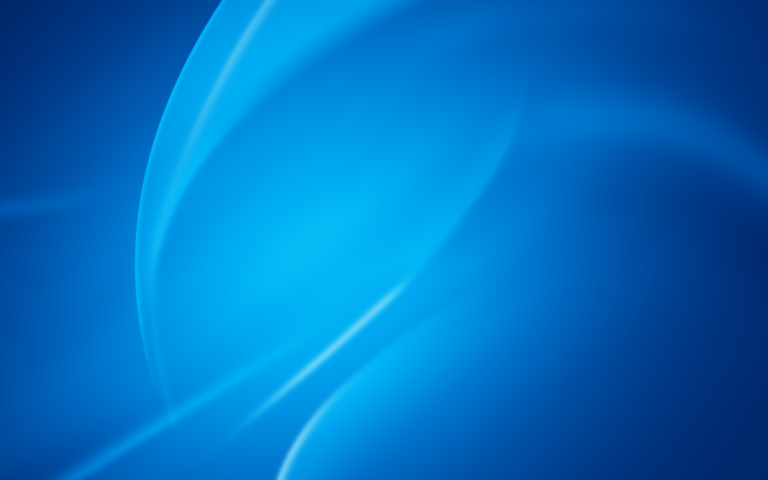
A Shadertoy shader for this background:

```glsl
// Blue abstract backdrop: a tilted oval glow crossed by curved veils of light.
// Each veil follows a cubic x(y), shaded by signed distance to that curve;
// one light level is summed and then turned into a blue tone.

const vec2  GLOW_CENTER = vec2(0.66, 0.46);
const vec2  GLOW_AXIS   = vec2(0.8, 0.6);
const vec2  GLOW_RADII  = vec2(0.66, 0.52);
const float AMBIENT     = 0.135;
const float GLOW_GAIN   = 0.59;
const vec3  HIGHLIGHT   = vec3(0.50, 0.84, 0.96);

// Cubic coefficients, lowest power first, in t = y - anchor.
const vec4 RIM    = vec4(0.281, 0.0, 0.60, 0.0);
const vec4 INNER  = vec4(0.300, 0.04, 0.43, 0.90);
const vec4 GLINT  = vec4(0.302, 0.15, 0.42, 0.0);
const vec4 TAIL   = vec4(0.318, 0.0, 0.65, 0.0);
const vec4 SWEEP  = vec4(0.823, 1.05, -0.55, -0.90);
const vec4 HOOK   = vec4(0.583, 0.35, 1.70, 0.0);
const vec4 LOWER  = vec4(0.150, 1.62, 0.0, 0.0);

// Approximate signed distance, positive to the right of the curve.
float curveDistance(vec2 p, float anchor, vec4 k) {
    float t = p.y - anchor;
    float x = k.x + t * (k.y + t * (k.z + t * k.w));
    float slope = k.y + t * (2.0 * k.z + 3.0 * t * k.w);
    return (p.x - x) / sqrt(1.0 + slope * slope);
}

// Bell profile with separate widths on the left and right.
float ribbon(float d, float leftWidth, float rightWidth) {
    float q = d / (d < 0.0 ? leftWidth : rightWidth);
    return exp(-q * q);
}

// Fades in from a to b and out from c to d.
float span(float v, float a, float b, float c, float d) {
    return smoothstep(a, b, v) * (1.0 - smoothstep(c, d, v));
}

vec3 blueTone(float level) {
    float g = clamp(level, 0.0, 0.9);
    return vec3(max(0.0, g - 0.69) * 0.7, g, min(1.0, 0.15 + g * (1.92 - 1.1 * g)));
}

void mainImage(out vec4 fragColor, in vec2 fragCoord) {
    vec2 p = fragCoord / iResolution.y;
    p.x *= 1.6 * iResolution.y / iResolution.x;
    float pixel = 1.0 / iResolution.y;

    // Tilted central glow with faint diagonal folds
    vec2 q = p - GLOW_CENTER;
    vec2 axes = vec2(dot(q, GLOW_AXIS), dot(q, vec2(-GLOW_AXIS.y, GLOW_AXIS.x)));
    vec2 oval = axes / GLOW_RADII;
    float glow = exp(-dot(oval, oval));
    float level = AMBIENT + GLOW_GAIN * glow;
    float folds = sin(axes.y * 27.0 + axes.x * 2.0) + 0.6 * sin(axes.y * 49.0 - axes.x * 4.0);
    level += 0.009 * folds * glow;

    // Crescent between the rim and the inner curve
    float rim = curveDistance(p, 0.45, RIM);
    float inner = curveDistance(p, 0.30, INNER);
    float inside = smoothstep(-pixel, pixel, rim);
    float rimFade = smoothstep(0.14, 0.40, p.y);
    float crescent = inside * (1.0 - smoothstep(-0.045, 0.035, inner));
    level += crescent * rimFade * mix(0.05, 0.25, smoothstep(0.45, 0.95, p.y));
    level -= 0.03 * (1.0 - inside) * rimFade;
    level += 0.10 * ribbon(rim - 0.002, 0.002, 0.006) * rimFade;
    level += 0.11 * ribbon(inner, 0.028, 0.010) * span(p.y, 0.30, 0.52, 0.62, 0.90);
    float tail = curveDistance(p, 0.38, TAIL);
    level += 0.04 * ribbon(tail, 0.006, 0.012) * span(p.y, 0.05, 0.2, 0.4, 0.55);

    // Long S-shaped sweep, with a dark crease on its right
    float sweep = curveDistance(p, 0.392, SWEEP);
    level += 0.07 * ribbon(sweep, 0.013, 0.010) * span(p.y, 0.02, 0.17, 0.38, 0.58);
    level += 0.06 * ribbon(sweep + 0.014, 0.045, 0.010) * span(p.y, 0.38, 0.50, 0.62, 0.88);
    level -= 0.04 * ribbon(sweep - 0.008, 0.012, 0.07) * span(p.y, 0.42, 0.52, 0.62, 0.85);

    // Lower streak and the hooked veil beside it
    float lower = curveDistance(p, 0.0, LOWER);
    level += 0.13 * ribbon(lower, 0.018, 0.012) * (1.0 - smoothstep(0.08, 0.36, p.y));
    level -= 0.04 * ribbon(lower + 0.045, 0.05, 0.025) * (1.0 - smoothstep(0.05, 0.22, p.y));
    float hook = curveDistance(p, 0.0, HOOK);
    float veil = smoothstep(-0.012, 0.008, hook) * ribbon(hook, 0.05, 0.105);
    level += 0.14 * veil * (1.0 - smoothstep(0.14, 0.46, p.y));

    // Broad arch on the right with a darker hollow below
    float archTop = 0.755 - 1.1 * (p.x - 1.27) * (p.x - 1.27);
    float archFade = smoothstep(0.96, 1.25, p.x);
    float arch = p.y - archTop;
    level += 0.10 * ribbon(arch, 0.055, 0.065) * archFade;
    level -= 0.025 * ribbon(arch + 0.16, 0.10, 0.06) * archFade;

    // Dim upper arc and a faint wisp at the far left
    float upperArc = p.y - (0.98 - 0.55 * (p.x - 1.25) * (p.x - 1.25));
    level += 0.035 * ribbon(upperArc, 0.035, 0.06) * span(p.x, 0.75, 1.0, 1.2, 1.6);
    float wisp = p.y - 0.56 - 0.15 * p.x;
    level += 0.08 * ribbon(wisp, 0.018, 0.025) * (1.0 - smoothstep(0.0, 0.28, p.x));

    // Pale highlights along three of the curves
    float glint = curveDistance(p, 0.375, GLINT);
    float pale = 0.50 * ribbon(glint, 0.008, 0.014) * smoothstep(0.60, 0.90, p.y);
    pale += 0.12 * ribbon(glint, 0.010, 0.012) * span(p.y, 0.38, 0.52, 0.70, 0.85);
    pale += 0.78 * ribbon(sweep, 0.009, 0.009) * span(p.y, 0.10, 0.25, 0.36, 0.43);
    pale += 0.80 * ribbon(hook, 0.008, 0.011) * (1.0 - smoothstep(0.07, 0.25, p.y));

    fragColor = vec4(mix(blueTone(level), HIGHLIGHT, min(pale, 1.0)), 1.0);
}
```
